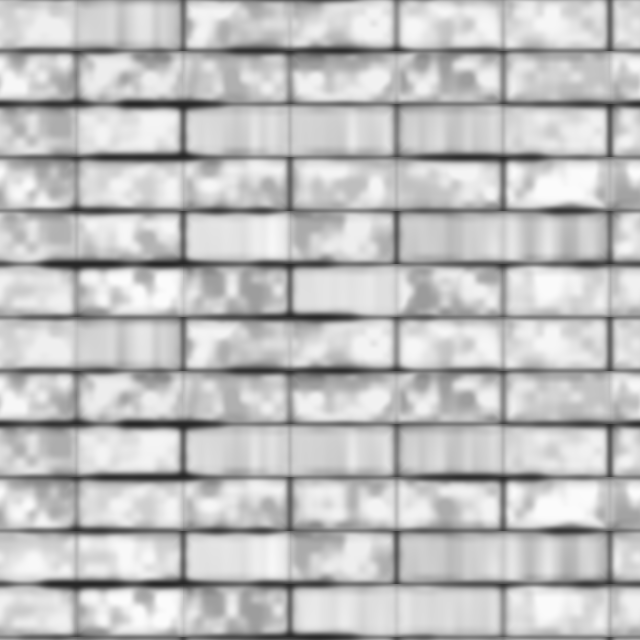
Write a WebGL 1 fragment shader that draws this texture map.

```glsl
precision highp float;
// Weathered pale brick wall in running bond, with soft mottling and uneven dark joints.

uniform vec2 u_resolution;

#define HALF_BRICKS 6.0      // half bricks across; a full brick spans two
#define ROWS 12.0            // courses up the canvas
#define REPEAT_ROWS 6.0      // courses before most bricks recur
#define BOND_SHIFT vec2(0.953, 0.004)
#define FACE_LIGHT 0.985
#define MOTTLE 0.24
#define EDGE_SHADE 0.25
#define JOINT_WIDTH 0.055    // in course heights
#define JOINT_TONE 0.15
#define STREAK_SHARE 0.18
#define CHANGED_SHARE 0.15   // bricks that differ in the upper half

float hash(vec2 cell) {
  vec3 p = fract(cell.xyx * vec3(0.1031, 0.1030, 0.0973));
  p += dot(p, p.yzx + 33.33);
  return fract((p.x + p.y) * p.z);
}

// Value noise whose lattice wraps after the given period
float noise(vec2 p, vec2 period, float seed) {
  vec2 cell = floor(p);
  vec2 f = p - cell;
  f = f * f * (3.0 - 2.0 * f);
  vec2 a = mod(cell, period) + seed;
  vec2 b = mod(cell + 1.0, period) + seed;
  return mix(mix(hash(a), hash(vec2(b.x, a.y)), f.x),
             mix(hash(vec2(a.x, b.y)), hash(b), f.x), f.y);
}

float cloud(vec2 p, float seed) {
  return 0.62 * noise(p, vec2(64.0), seed)
       + 0.38 * noise(p * 1.9 + 3.7, vec2(64.0), seed + 11.0);
}

// Mottled or streaked face; q is the place inside one brick, in course heights
float brickFace(vec2 q, vec2 brick) {
  float seed = 31.0 + floor(hash(brick + 5.0) * 400.0);
  float halfSide = floor(q.x * 0.5);
  float split = step(0.6, hash(brick + 13.0));
  vec2 piece = brick + halfSide * split * vec2(23.0, 7.0);
  seed += halfSide * split * 57.0;

  float blotch = smoothstep(0.25, 0.85, cloud(q * 2.4, seed));
  float streak = 0.7 * noise(q * vec2(2.8, 0.4), vec2(64.0), seed + 5.0)
               + 0.3 * noise(q * vec2(6.0, 0.6), vec2(64.0), seed + 9.0);
  float streaked = step(1.0 - STREAK_SHARE, hash(piece + 41.0));
  float dirt = mix(blotch, 0.9 * streak, streaked);
  float amount = MOTTLE * mix(0.5, 1.5, hash(piece + 67.0));
  return FACE_LIGHT - 0.06 * hash(piece + 83.0) - amount * dirt;
}

// Soft dark line around distance zero
float jointLine(float distance, float width) {
  float d = distance / width;
  return exp(-d * d);
}

void main() {
  vec2 uv = gl_FragCoord.xy / u_resolution;
  vec2 grid = (uv - BOND_SHIFT) * vec2(HALF_BRICKS, ROWS);
  float row = mod(floor(grid.y), ROWS);
  float rowId = mod(row, REPEAT_ROWS);
  float parity = 1.0 - mod(row, 2.0);

  // Brick identity and local place
  float along = (grid.x + parity) * 0.5;
  vec2 brick = vec2(mod(floor(along), HALF_BRICKS * 0.5), rowId);
  float changed = step(REPEAT_ROWS, row) * step(1.0 - CHANGED_SHARE, hash(brick + 101.0));
  vec2 q = vec2(fract(along) * 4.0, fract(grid.y));
  float tone = brickFace(q, brick + changed * 19.0);

  // Distances to the nearest joints, in course heights
  vec2 nearest = floor(grid + 0.5);
  vec2 gap = abs(grid - nearest) * vec2(2.0, 1.0);
  float mainJoint = 1.0 - mod(nearest.x + parity, 2.0);
  float jointRow = mod(nearest.y, REPEAT_ROWS);

  // Soft worn rims, blended to one tone where faces meet
  float grain = noise(uv * vec2(30.0, 60.0), vec2(30.0, 30.0), 211.0);
  float rim = max(1.0 - smoothstep(0.0, 0.28, gap.y),
                  (1.0 - smoothstep(0.0, 0.22, gap.x)) * mix(0.15, 0.8, mainJoint));
  float meet = max(jointLine(gap.x, 0.09), jointLine(gap.y, 0.07));
  tone = mix(tone, 0.84, 0.8 * meet);
  tone -= EDGE_SHADE * rim * (0.15 + 0.8 * grain);

  // Bed joints swell and darken along their length
  float swell = 0.6 * noise(vec2(uv.x * 8.0, jointRow), vec2(8.0, REPEAT_ROWS), 307.0)
              + 0.4 * noise(vec2(uv.x * 24.0, jointRow), vec2(24.0, REPEAT_ROWS), 401.0);
  float heavy = smoothstep(0.35, 0.90, swell);
  float bed = jointLine(gap.y, JOINT_WIDTH * (0.9 + 0.8 * heavy)) * (0.40 + 0.60 * heavy);

  // Head joints: strong at brick ends, faint at brick middles
  float headHash = hash(vec2(mod(nearest.x, HALF_BRICKS), rowId) + 503.0);
  float depth = mix(0.02 + 0.14 * headHash, 0.20 + 0.45 * headHash, mainJoint);
  float head = jointLine(gap.x, JOINT_WIDTH * (0.9 + 0.3 * mainJoint)) * depth;

  // Dark pockets where strong joints cross
  float pocket = mainJoint * (0.25 + 0.6 * heavy) * jointLine(length(gap), 0.13);
  float joint = 1.0 - (1.0 - bed) * (1.0 - head) * (1.0 - pocket);
  tone = mix(tone, JOINT_TONE, clamp(joint, 0.0, 1.0));
  gl_FragColor = vec4(vec3(clamp(tone, 0.0, 1.0)), 1.0);
}
```
